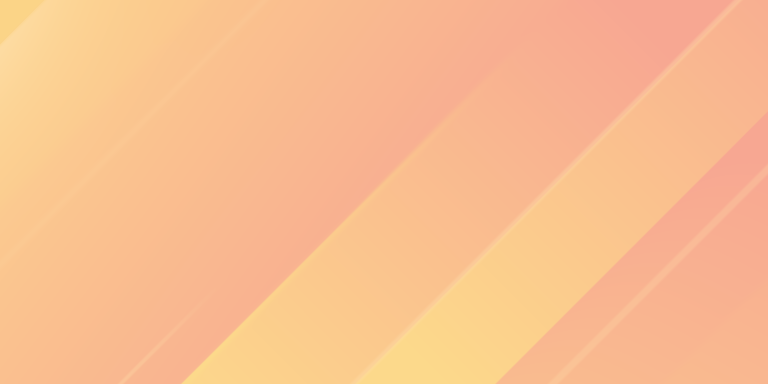
Give the GLSL for this background, as a WebGL 1 fragment shader.

```glsl
precision highp float;

uniform vec2 u_resolution;

// Palette
const vec3 PINK = vec3(0.970, 0.655, 0.572);
const vec3 YELLOW = vec3(0.990, 0.850, 0.545);
const vec3 PALE = vec3(0.995, 0.870, 0.660);
const vec3 CORNER = vec3(0.985, 0.830, 0.530);

// Diagonal edges, as values of x - y in canvas heights
const float CORNER_EDGE = -0.883;
const float FOLD_EDGE = -0.460;
const float LEFT_LINE = -0.310;
const float SHORT_STREAK = 0.314;
const float ORANGE_EDGE = 0.472;
const float YELLOW_EDGE = 0.925;
const float PINK_EDGE = 1.290;
const float RIGHT_STREAK = 1.440;
const float LAST_FOLD = 1.725;

// Warmth of each band: value at the origin, change across, change along
const vec3 LEFT_BAND = vec3(0.490, -0.450, -0.070);
const vec3 ORANGE_BAND = vec3(1.174, 0.0, -0.450);
const vec3 YELLOW_BAND = vec3(1.534, 0.0, -0.460);
const vec3 PINK_BAND = vec3(0.776, 0.100, -0.350);

// Soft ridge of light centred on a diagonal
float ridge(float across, float center, float width) {
  float k = (across - center) / width;
  return exp(-k * k);
}

// Flat strip of light with softened sides
float strip(float across, float center, float halfWidth, float blur) {
  return 1.0 - smoothstep(halfWidth - blur, halfWidth + blur, abs(across - center));
}

// Light that starts at an edge and fades to its right
float trail(float across, float edge, float reach) {
  return step(edge, across) * exp(-max(across - edge, 0.0) / reach);
}

float warmth(vec3 band, float across, float along) {
  return clamp(dot(band, vec3(1.0, across, along)), 0.0, 1.0);
}

void main() {
  vec2 p = gl_FragCoord.xy / u_resolution.y;
  float across = p.x - p.y;
  float along = p.x + p.y;
  float soft = max(1.5 / u_resolution.y, 0.003);

  // Bands, layered from left to right
  float heat = warmth(LEFT_BAND, across, along);
  heat += 0.05 * (1.0 - smoothstep(FOLD_EDGE - 0.03, FOLD_EDGE + 0.03, across));
  float orangeSoft = soft + 0.025 * smoothstep(1.2, 2.4, along);
  heat = mix(heat, warmth(ORANGE_BAND, across, along),
             smoothstep(-orangeSoft, orangeSoft, across - ORANGE_EDGE));
  heat = mix(heat, warmth(YELLOW_BAND, across, along),
             smoothstep(-soft, soft, across - YELLOW_EDGE));
  float pinkHeat = warmth(PINK_BAND, across, along);
  pinkHeat -= 0.06 * trail(across, PINK_EDGE, 0.08);
  pinkHeat += 0.05 * smoothstep(LAST_FOLD - 0.02, LAST_FOLD + 0.02, across);
  heat = mix(heat, pinkHeat, smoothstep(-soft, soft, across - PINK_EDGE));

  // Warm rim on the orange edge, fading toward the top
  heat += 0.12 * ridge(across, ORANGE_EDGE + 0.006, 0.014)
        * (1.0 - smoothstep(1.6, 2.4, along));
  vec3 color = mix(PINK, YELLOW, clamp(heat, 0.0, 1.0));

  // Upper left glow and corner
  float glow = trail(across, CORNER_EDGE, 0.20) * (1.0 - smoothstep(0.7, 1.7, along));
  color = mix(color, PALE, 0.9 * glow);
  color = mix(CORNER, color, smoothstep(-0.012, 0.012, across - CORNER_EDGE));

  // Pale streaks
  float light = 0.13 * ridge(across, LEFT_LINE, 0.012);
  light += 0.32 * strip(across, SHORT_STREAK, 0.007, 0.005)
         * (1.0 - smoothstep(0.35, 0.90, along));
  light += 0.36 * strip(across, YELLOW_EDGE - 0.003, 0.010, 0.007);
  light += 0.26 * strip(across, RIGHT_STREAK, 0.013, 0.006);
  color = mix(color, PALE, clamp(light, 0.0, 1.0));

  gl_FragColor = vec4(color, 1.0);
}
```
